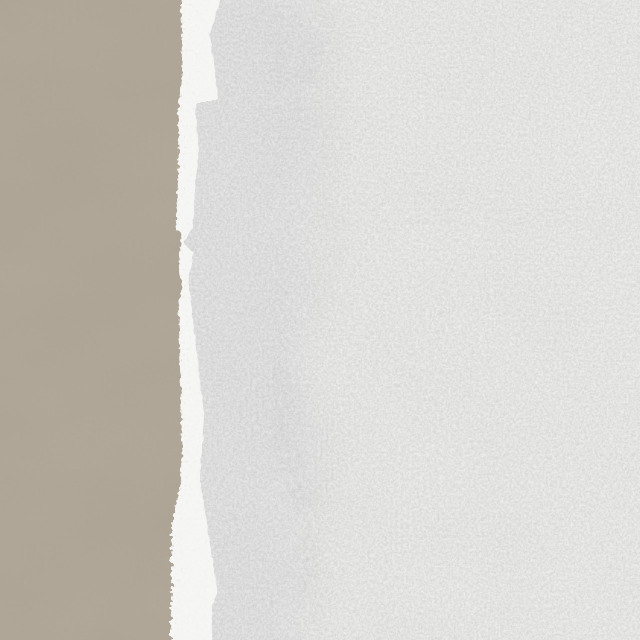
A three.js fragment shader for this texture:

```glsl
#define CLAY vec3(0.685, 0.650, 0.595)
#define PLASTER vec3(0.856, 0.860, 0.857)
#define PLASTER_LIT vec3(0.890, 0.890, 0.884)
#define PAINT vec3(0.962, 0.962, 0.956)
#define GRAIN_FREQ 230.0
#define GRAIN_AMOUNT 0.055
#define FRAY 0.0035
#define EDGE_SOFT 0.0012

varying vec2 vUv;

vec2 gradientAt(vec2 cell) {
  float angle = 6.28318 * fract(sin(dot(cell, vec2(127.1, 311.7))) * 43758.5);
  return vec2(cos(angle), sin(angle));
}

float gradientNoise(vec2 p) {
  vec2 i = floor(p), f = fract(p);
  vec2 u = f * f * f * (f * (f * 6.0 - 15.0) + 10.0);
  vec2 e = vec2(1.0, 0.0);
  float low = mix(dot(gradientAt(i), f), dot(gradientAt(i + e), f - e), u.x);
  float high = mix(dot(gradientAt(i + e.yx), f - e.yx), dot(gradientAt(i + 1.0), f - 1.0), u.x);
  return mix(low, high, u.y);
}

float fbm(vec2 p) {
  float sum = 0.0, amp = 1.0;
  for (int i = 0; i < 4; i++) {
    sum += amp * gradientNoise(p);
    p = p * 2.03 + 17.3;
    amp *= 0.5;
  }
  return sum;
}

float ramp(float a, float b, float v) {
  return clamp((v - a) / (b - a), 0.0, 1.0);
}

float blob(vec2 p, vec2 center, vec2 radius) {
  vec2 d = (p - center) / radius;
  return exp(-dot(d, d));
}

// Left border of the paint strip, as x for a given height
float leftBorder(float y) {
  float x = 0.268 + 0.015 * ramp(0.18, 0.25, y) + 0.002 * ramp(0.25, 0.30, y);
  x += 0.006 * (ramp(0.525, 0.55, y) - ramp(0.30, 0.525, y) - ramp(0.55, 0.596, y));
  x += 0.005 * ramp(0.596, 0.62, y) - 0.002 * ramp(0.62, 0.636, y);
  x += 0.004 * ramp(0.641, 0.74, y) - 0.007 * ramp(0.636, 0.641, y);
  return x + 0.005 * ramp(0.84, 0.87, y);
}

// Right border, with the broad steps at top and bottom
float rightBorder(float y) {
  float x = 0.331 + 0.009 * ramp(0.05, 0.0755, y) - 0.0275 * ramp(0.0755, 0.25, y);
  x += 0.0065 * ramp(0.25, 0.34, y) - 0.025 * ramp(0.35, 0.564, y);
  x += 0.007 * ramp(0.564, 0.59, y);
  x += 0.014 * (ramp(0.622, 0.645, y) - ramp(0.605, 0.622, y));
  x += 0.009 * ramp(0.645, 0.766, y) - 0.005 * ramp(0.766, 0.838, y);
  x += 0.036 * ramp(0.838, 0.845, y) - 0.013 * ramp(0.845, 0.948, y);
  return x + 0.016 * ramp(0.948, 1.0, y);
}

vec3 plaster(vec2 p) {
  float cloud = fbm(p * 7.0);
  float lit = smoothstep(0.40, 0.56, p.x + 0.035 * cloud);
  vec3 color = mix(PLASTER, PLASTER_LIT, lit * (0.8 + 0.2 * p.x));

  // Faint seam and stains
  float seamX = mix(0.485, 0.445, smoothstep(0.12, 0.35, p.y));
  float seam = blob(p, vec2(seamX, 0.28), vec2(0.025, 0.26));
  float stain = blob(p, vec2(0.47, 0.88), vec2(0.055, 0.09));
  stain += 0.5 * blob(p, vec2(0.69, 0.69), vec2(0.08, 0.035));
  float crease = blob(p, vec2(0.73, 0.652), vec2(0.14, 0.004));
  float mottle = 0.7 + fbm(p * vec2(38.0, 30.0));
  color -= (0.016 * seam + 0.014 * stain + 0.010 * crease) * mottle;

  // Fibrous grain, coarser along the seam
  vec2 warp = vec2(gradientNoise(p * 90.0), gradientNoise(p * 90.0 + 31.0));
  float grain = gradientNoise(p * GRAIN_FREQ + warp);
  grain += 0.65 * gradientNoise(p * GRAIN_FREQ * 1.83 + 7.0);
  grain += 0.35 * (0.4 + seam) * gradientNoise(p * GRAIN_FREQ * 0.5);
  return color + 0.006 * cloud + GRAIN_AMOUNT * grain;
}

vec3 clay(vec2 p) {
  float shade = 0.008 * fbm(p * vec2(5.0, 8.0)) + 0.004 * gradientNoise(p * 160.0);
  return CLAY + shade + 0.008 * (p.y - 0.5) * p.x;
}

void main() {
  vec2 p = vUv;
  float left = leftBorder(p.y), right = rightBorder(p.y);

  // Dry brush fray, strongest at the lower left
  float dry = 1.0 - smoothstep(0.18, 0.27, p.y);
  float fray = gradientNoise(p * 190.0) + 0.7 * fbm(p * 65.0);
  float leftDistance = p.x - left + FRAY * (1.0 + 0.8 * dry) * fray;
  float rightDistance = right - p.x + FRAY * 0.7 * fbm(p * 80.0 + 9.0);
  float onWall = smoothstep(-EDGE_SOFT, EDGE_SOFT, leftDistance);
  float painted = onWall * smoothstep(-EDGE_SOFT, EDGE_SOFT, rightDistance);

  // Pale pits where the brush skipped
  float pits = smoothstep(0.22, 0.55, gradientNoise(p * 210.0 + 43.0));
  float skipped = pits * (0.12 + 0.45 * exp(-max(leftDistance, 0.0) / 0.010));
  vec3 wall = plaster(p);
  vec3 paint = mix(PAINT, wall, skipped) + 0.008 * gradientNoise(p * 170.0);

  vec3 color = mix(clay(p), wall, onWall);
  gl_FragColor = vec4(mix(color, paint, painted), 1.0);
}
```
